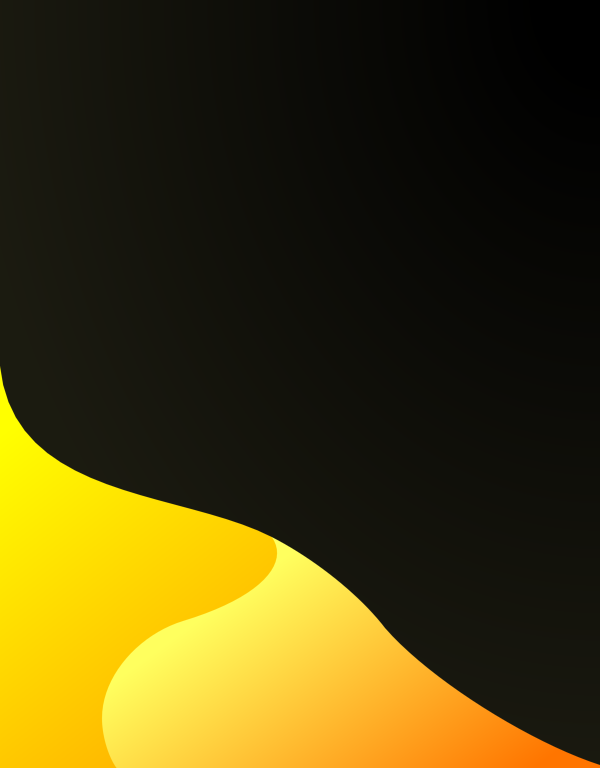
Give the GLSL for this background, as a WebGL 2 fragment shader.

```glsl
#version 300 es
precision highp float;

uniform vec2 u_resolution;
out vec4 fragColor;

#define STEPS 20
#define ASPECT 1.28
#define BLACK vec3(0.0)
#define CHARCOAL vec3(0.106, 0.104, 0.064)
#define LEMON vec3(1.0, 1.0, 0.0)
#define AMBER vec3(1.0, 0.73, 0.0)
#define PALE vec3(1.0, 1.0, 0.37)
#define ORANGE vec3(1.0, 0.46, 0.0)

// Tracks the nearest distance and flips the side at each crossing to the right
void addLine(vec2 p, vec2 a, vec2 b, inout float dist, inout float side) {
    vec2 ab = b - a, ap = p - a;
    float h = clamp(dot(ap, ab) / dot(ab, ab), 0.0, 1.0);
    dist = min(dist, length(ap - h * ab));
    if ((a.y > p.y) != (b.y > p.y) && ap.x < ab.x * ap.y / ab.y) side = -side;
}

// Cubic Bezier curve, flattened into short lines
void addCurve(vec2 p, vec2 a, vec2 b, vec2 c, vec2 d, inout float dist, inout float side) {
    vec2 last = a;
    for (int i = 1; i <= STEPS; i++) {
        float t = float(i) / float(STEPS), u = 1.0 - t;
        vec2 next = u * u * u * a + 3.0 * u * u * t * b + 3.0 * u * t * t * c + t * t * t * d;
        addLine(p, last, next, dist, side);
        last = next;
    }
}

// Signed distance to the crest of the wave, negative inside
float waveDistance(vec2 p) {
    vec2 start = vec2(0.0, 0.67), shoulder = vec2(0.453, 0.385);
    vec2 bend = vec2(0.642, 0.233), foot = vec2(1.0, 0.005);
    float dist = 10.0, side = 1.0;
    addCurve(p, start, vec2(0.023, 0.447), vec2(0.3, 0.463), shoulder, dist, side);
    addCurve(p, shoulder, vec2(0.525, 0.348), vec2(0.6, 0.288), bend, dist, side);
    addCurve(p, bend, vec2(0.717, 0.147), vec2(0.883, 0.043), foot, dist, side);
    addLine(p, foot, vec2(1.08, -0.02), dist, side);
    return dist * side;
}

// Signed distance to the inner fold, negative on its left
float foldDistance(vec2 p) {
    vec2 tip = vec2(0.453, 0.385), waist = vec2(0.305, 0.245);
    vec2 belly = vec2(0.17, 0.083), base = vec2(0.196, -0.002);
    float dist = 10.0, side = 1.0;
    addLine(p, vec2(tip.x, 2.0), tip, dist, side);
    addCurve(p, tip, vec2(0.483, 0.342), vec2(0.437, 0.285), waist, dist, side);
    addCurve(p, waist, vec2(0.233, 0.223), vec2(0.17, 0.155), belly, dist, side);
    addCurve(p, belly, vec2(0.17, 0.047), vec2(0.185, 0.01), base, dist, side);
    return dist * side;
}

// Position along the axis from a to b, from 0 to 1
float ramp(vec2 p, vec2 a, vec2 b) {
    return clamp(dot(p - a, b - a) / dot(b - a, b - a), 0.0, 1.0);
}

float coverage(float dist, float pixel) {
    return 1.0 - smoothstep(-0.7 * pixel, 0.7 * pixel, dist);
}

void main() {
    vec2 uv = gl_FragCoord.xy / u_resolution;
    vec2 p = uv * vec2(1.0, ASPECT);
    float pixel = 1.0 / u_resolution.x;

    // Dark backdrop, deepest at the upper right corner
    float glow = clamp((length(uv - 1.0) - 0.1) / 0.95, 0.0, 1.0);
    vec3 color = mix(BLACK, CHARCOAL, glow);

    // Two gradients meeting along the fold
    vec3 front = mix(LEMON, AMBER, ramp(p, vec2(0.0, 0.555), vec2(0.335, 0.12)));
    vec3 back = mix(PALE, ORANGE, ramp(p, vec2(0.287, 0.215), vec2(0.598, -0.212)));
    vec3 wave = mix(back, front, coverage(foldDistance(p), pixel));

    color = mix(color, wave, coverage(waveDistance(p), pixel));
    fragColor = vec4(color, 1.0);
}
```
